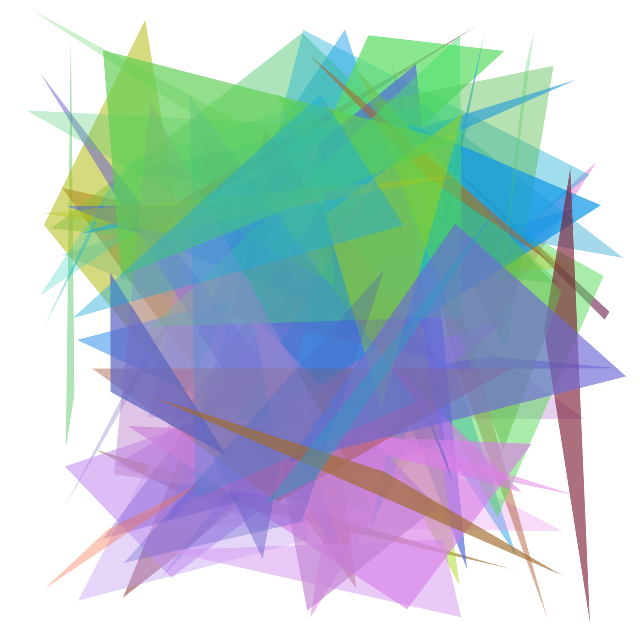
This background is drawn by a Shadertoy shader. Its source:

```glsl
// Translucent random triangles and thin slivers piled up on white paper.
// A loop draws each one from hashed axis, size and place, larger ones first;
// hue loosely follows height, and wrapped coordinates make the sheet tile.

#define COUNT 66
#define SLIVER_EVERY 3
#define REACH 0.485
#define BROAD_LENGTH vec2(0.14, 0.47)
#define BROAD_ASPECT vec2(0.22, 0.68)
#define SLIVER_LENGTH vec2(0.12, 0.46)
#define SLIVER_ASPECT vec2(0.015, 0.10)
#define OPACITY vec2(0.28, 0.72)
#define HUE_MIX 0.36
#define TINT_JITTER 0.16
#define SOFTNESS 0.7
#define SEED 3.0

const float TAU = 6.28319;
const vec3 PAPER = vec3(1.0);

// Hash for shape number i and property k
float hash(float i, float k) {
    return fract(sin(dot(vec3(i, k, SEED), vec3(12.9898, 78.233, 37.719))) * 43758.5);
}

float pick(vec2 range, float h) {
    return mix(range.x, range.y, h);
}

// Antialiased half plane to the left of the line a-b
float leftOf(vec2 p, vec2 a, vec2 b, float blur) {
    vec2 e = normalize(b - a);
    vec2 v = p - a;
    return clamp(0.5 + (e.x * v.y - e.y * v.x) / blur, 0.0, 1.0);
}

float triangle(vec2 p, vec2 a, vec2 b, vec2 c, float blur) {
    return leftOf(p, a, b, blur) * leftOf(p, b, c, blur) * leftOf(p, c, a, blur);
}

// Pink at the bottom, then violet, blue, teal and green at the top
vec3 heightColor(float t) {
    if (t < 0.28) return vec3(0.82, 0.54, 0.87);
    if (t < 0.54) return vec3(0.38, 0.35, 0.78);
    if (t < 0.68) return vec3(0.14, 0.60, 0.84);
    if (t < 0.77) return vec3(0.14, 0.74, 0.75);
    return vec3(0.32, 0.80, 0.36);
}

vec3 accentColor(float h) {
    if (h < 0.40) return vec3(0.62, 0.34, 0.16);
    if (h < 0.65) return vec3(0.45, 0.12, 0.22);
    if (h < 0.78) return vec3(0.94, 0.45, 0.34);
    return vec3(0.69, 0.78, 0.10);
}

void mainImage(out vec4 fragColor, in vec2 fragCoord) {
    vec2 p = fragCoord / iResolution.xy;
    float blur = SOFTNESS / min(iResolution.x, iResolution.y);
    vec3 color = PAPER;

    for (int n = 0; n < COUNT; n++) {
        float i = float(n);
        bool sliver = n % SLIVER_EVERY == SLIVER_EVERY - 1;

        // Evenly spread heights and directions
        float height = fract(0.37 + i * 0.75488);
        float angle = TAU * fract(0.11 + i * 0.56984);
        vec2 axis = vec2(cos(angle), sin(angle));
        vec2 side = vec2(-axis.y, axis.x);

        // Corners around the middle of the shape, counterclockwise
        float size = mix(hash(i, 1.0), 1.0 - i / float(COUNT), sliver ? 0.0 : 0.4);
        float len = pick(sliver ? SLIVER_LENGTH : BROAD_LENGTH, size);
        float wid = len * pick(sliver ? SLIVER_ASPECT : BROAD_ASPECT, hash(i, 2.0));
        vec2 a = axis * len;
        vec2 b = side * wid - axis * len;
        vec2 c = axis * len * mix(-1.0, 0.2, hash(i, 3.0)) - side * wid;

        // Shrink and place it so that every corner stays on the sheet
        vec2 extent = max(abs(a), max(abs(b), abs(c)));
        float fit = min(1.0, REACH / max(extent.x, extent.y));
        vec2 offset = 2.0 * vec2(hash(i, 4.0), height) - 1.0;
        offset = sign(offset) * pow(abs(offset), vec2(0.7));
        vec2 center = 0.5 + offset * (REACH - extent * fit);
        vec2 q = fract(p - center + 0.5) - 0.5;
        float shape = triangle(q, a * fit, b * fit, c * fit, blur);

        // Tint and blend
        bool accent = hash(i, 5.0) < (sliver ? 0.5 : 0.13);
        float hue = height + HUE_MIX * (hash(i, 11.0) - 0.5);
        vec3 tint = accent ? accentColor(hash(i, 6.0)) : heightColor(hue);
        vec3 jitter = vec3(hash(i, 7.0), hash(i, 8.0), hash(i, 9.0)) - 0.5;
        tint = clamp(tint + TINT_JITTER * jitter, 0.0, 1.0);
        color = mix(color, tint, shape * pick(OPACITY, hash(i, 10.0)));
    }

    fragColor = vec4(color, 1.0);
}
```
